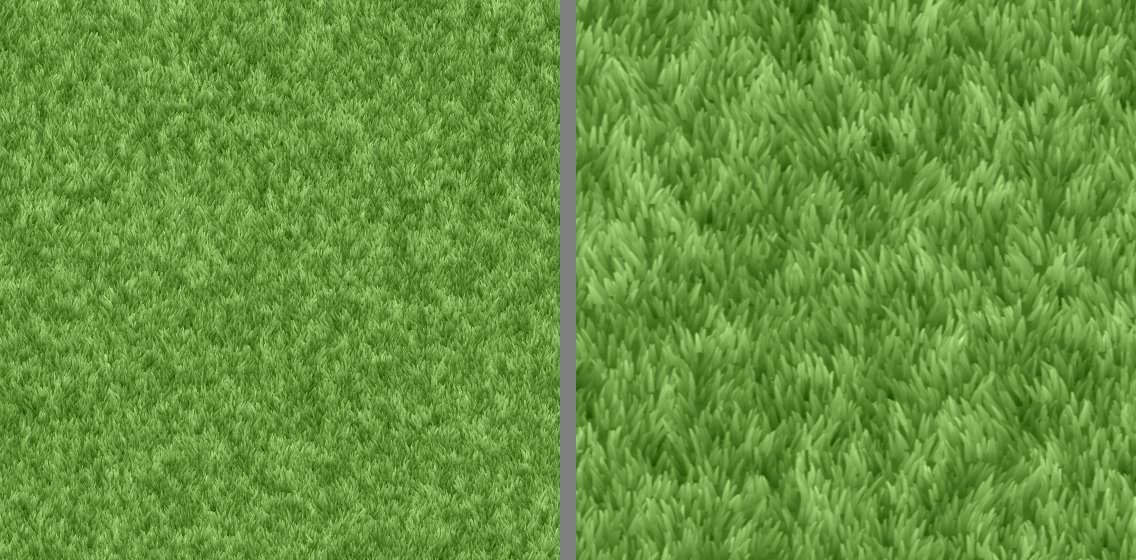
Left, the full canvas; right, a detail of the centre.
Write a WebGL 2 fragment shader that draws this texture.

```glsl
#version 300 es
precision highp float;
// Dense short lawn: overlapping tapered blades gathered in small leaning tufts.

#define BLADE_CELLS 138.0
#define BLADES_PER_CELL 3
#define BLADE_LENGTH 2.2
#define BLADE_HALF_WIDTH 0.26
#define TUFT_SCALE 68.0
#define TUFT_CONTRAST 0.27
#define BLADE_CONTRAST 0.22
#define TIP_CONTRAST 0.23
#define GAP_TONE -0.15
#define LAWN_COLOR vec3(0.42, 0.60, 0.26)

uniform vec2 u_resolution;
out vec4 fragColor;

// Integer hash of a cell and a layer, three values in 0..1
vec3 hash3(vec2 cell, int layer) {
    uvec3 v = uvec3(ivec3(ivec2(cell), layer));
    v = v * 1664525u + 1013904223u;
    v.x += v.y * v.z;
    v.y += v.z * v.x;
    v.z += v.x * v.y;
    v ^= v >> 16u;
    v.x += v.y * v.z;
    v.y += v.z * v.x;
    v.z += v.x * v.y;
    return vec3(v >> 8u) / 16777216.0;
}

// Smooth value noise with three independent channels
vec3 noise3(vec2 p, int layer) {
    vec2 cell = floor(p);
    vec2 f = fract(p);
    f = f * f * (3.0 - 2.0 * f);
    vec3 low = mix(hash3(cell, layer), hash3(cell + vec2(1, 0), layer), f.x);
    vec3 high = mix(hash3(cell + vec2(0, 1), layer), hash3(cell + vec2(1, 1), layer), f.x);
    return mix(low, high, f.y);
}

// Tone and opacity of one blade; all lengths are in blade cells
vec2 blade(vec2 p, vec2 cell, int index, float softness) {
    vec3 place = hash3(cell, index + 10);
    vec3 style = hash3(cell, index + 20);
    vec2 root = cell + place.xy;
    vec3 tuft = noise3(root * TUFT_SCALE / BLADE_CELLS, 1);

    float bladeLength = BLADE_LENGTH * mix(0.6, 1.1, place.z);
    float lean = (tuft.y - 0.5) * 1.1 + (style.x - 0.5) * 0.7;
    vec2 offset = p - root;
    float along = offset.y / bladeLength;
    float t = clamp(along, 0.0, 1.0);

    // Curved centre line, narrowing towards the tip
    float center = lean * bladeLength * t * mix(0.6, 1.0, t);
    float halfWidth = BLADE_HALF_WIDTH * (1.0 - 0.75 * t * t);
    float side = abs(offset.x - center) / sqrt(1.0 + lean * lean);
    float cover = 1.0 - smoothstep(halfWidth - softness, halfWidth + softness, side);
    cover *= smoothstep(0.0, 0.12, along) * (1.0 - smoothstep(0.85, 1.0, along));

    float tone = (tuft.x - 0.48) * TUFT_CONTRAST
               + (style.y - 0.5) * BLADE_CONTRAST
               + (t - 0.58) * TIP_CONTRAST
               + 0.12 * smoothstep(0.9, 1.0, style.z) * t;
    return vec2(tone, cover);
}

void main() {
    vec2 uv = gl_FragCoord.xy / u_resolution.y;
    vec2 p = uv * BLADE_CELLS;
    vec2 home = floor(p);
    float softness = max(0.15, 0.5 * BLADE_CELLS / u_resolution.y);

    // Paint from the back row to the front row
    float tone = GAP_TONE;
    for (int row = 0; row >= -3; row--) {
        for (int column = -2; column <= 2; column++) {
            for (int i = 0; i < BLADES_PER_CELL; i++) {
                vec2 cell = home + vec2(column, row);
                vec2 layer = blade(p, cell, i, softness);
                tone = mix(tone, layer.x, layer.y);
            }
        }
    }

    // Faint broad patches across the lawn
    tone += (noise3(uv * 7.0, 2).x - 0.5) * 0.03;
    vec3 color = LAWN_COLOR + tone * vec3(1.0, 1.02, 0.96);
    fragColor = vec4(clamp(color, 0.0, 1.0), 1.0);
}
```
